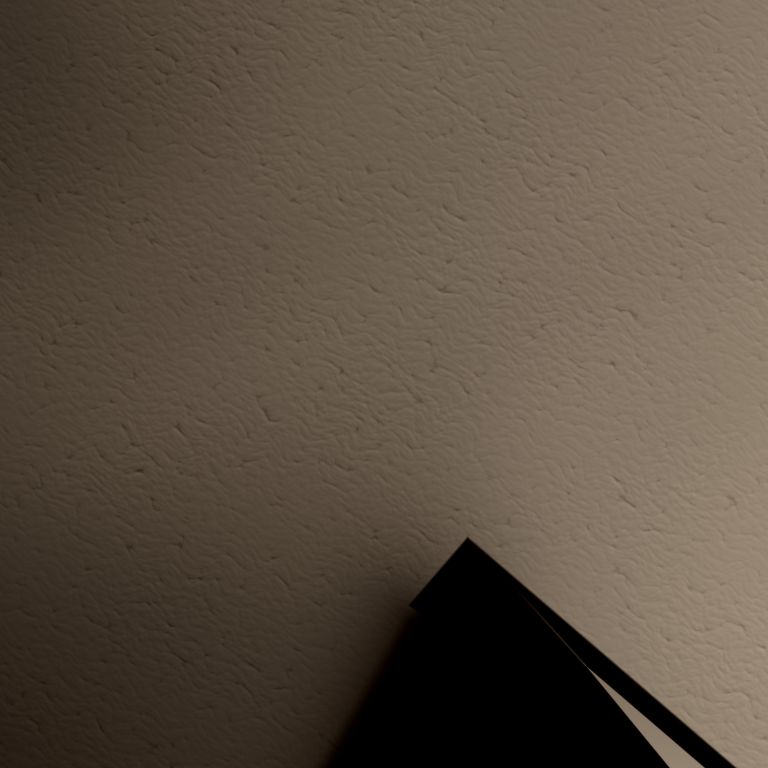
This texture is drawn by a WebGL 1 fragment shader. Its source:

```glsl
precision highp float;

uniform vec2 u_resolution;

vec2 hash2(vec2 cell) {
  vec3 q = fract(cell.xyx * vec3(0.1031, 0.1030, 0.0973));
  q += dot(q, q.yzx + 33.33);
  return fract((q.xx + q.yz) * q.zy);
}

// Squared distance to the nearest jittered cell point
float cellular(vec2 p) {
  vec2 cell = floor(p);
  vec2 local = fract(p);
  float nearest = 2.0;
  for (int y = -1; y <= 1; y++) {
    for (int x = -1; x <= 1; x++) {
      vec2 neighbor = vec2(float(x), float(y));
      vec2 delta = neighbor + hash2(cell + neighbor) - local;
      nearest = min(nearest, dot(delta, delta));
    }
  }
  return min(nearest, 1.0);
}

// Plaster grain, stretched along a falling diagonal
float plasterHeight(vec2 p) {
  p += 0.004 * sin(p.yx * vec2(71.0, 83.0) + 2.0 * sin(p * 37.0));
  vec2 grain = vec2(dot(p, vec2(0.88, -0.47)), dot(p, vec2(0.47, 0.88)));
  return 0.62 * cellular(grain * vec2(55.0, 95.0))
       + 0.38 * cellular(grain * vec2(115.0, 185.0) + 17.0);
}

// Signed distance to a line, positive on the left of a to b
float lineSide(vec2 p, vec2 a, vec2 b) {
  vec2 along = normalize(b - a);
  return dot(p - a, vec2(-along.y, along.x));
}

float segmentDistance(vec2 p, vec2 a, vec2 b) {
  vec2 along = b - a;
  float t = clamp(dot(p - a, along) / dot(along, along), 0.0, 1.0);
  return length(p - a - along * t);
}

float wallLight(vec2 p) {
  float light = 0.30 + 0.26 * p.x - 0.03 * p.y * p.x;
  vec2 corner = p - vec2(0.0, 0.95);
  light -= 0.07 * exp(-dot(corner, corner) / 0.06);
  float low = 1.0 - smoothstep(0.0, 0.55, p.y);
  light -= 0.15 * low * (1.0 - smoothstep(0.44, 0.72, p.x));
  light += 0.035 * smoothstep(0.52, 0.78, p.x) * (1.0 - smoothstep(0.3, 0.75, p.y));
  light += 0.008 * sin(p.x * 9.0 + 3.0 * sin(p.y * 5.0)) * sin(p.y * 11.0 - p.x * 4.0);

  // Broad shadow beside the block
  float shadow = segmentDistance(p, vec2(0.43, -0.05), vec2(0.535, 0.19));
  return light * (1.0 - 0.85 * exp(-shadow / 0.065));
}

void main() {
  vec2 p = gl_FragCoord.xy / u_resolution.xy;
  float pixel = 1.0 / min(u_resolution.x, u_resolution.y);

  // Embossed wall with uneven roughness
  float height = plasterHeight(p);
  float relief = plasterHeight(p + vec2(0.0016, 0.0030)) - height;
  float roughness = 0.75 + 0.25 * sin(p.x * 13.0 + 2.0 * sin(p.y * 9.0)) * sin(p.y * 17.0 + p.x * 6.0);
  roughness *= mix(1.15, 0.65, smoothstep(0.2, 1.0, p.x));
  float light = wallLight(p);
  light *= 1.0 + roughness * (0.30 * relief - 0.16 * smoothstep(0.42, 0.75, height));

  // Dark block: crisp tip, blurred lower left side
  vec2 apex = vec2(0.609, 0.299);
  vec2 shoulder = vec2(0.534, 0.212);
  float rightEdge = lineSide(p, apex, vec2(0.957, 0.0));
  float topEdge = lineSide(p, shoulder, apex);
  float lowerEdge = lineSide(p, shoulder + vec2(0.026, -0.022), shoulder);
  float leftEdge = lineSide(p, vec2(0.43, 0.0), vec2(0.544, 0.193));
  float cap = max(rightEdge, topEdge);
  float tip = 1.0 - smoothstep(-pixel, pixel + 0.002, max(cap, lowerEdge));
  float body = (1.0 - smoothstep(-0.008, 0.022, leftEdge))
             * (1.0 - smoothstep(-pixel, pixel + 0.002, cap));
  light *= 1.0 - max(tip, body);

  // Lit gap and the faint ridge leading into it
  vec2 gapTip = vec2(0.762, 0.134);
  float gap = max(-lineSide(p, gapTip, vec2(0.872, 0.0)),
                  lineSide(p, gapTip, vec2(0.918, 0.0)));
  float gapMask = (1.0 - smoothstep(-pixel, pixel, gap)) * (1.0 - smoothstep(0.125, 0.145, p.y));
  light = mix(light, 0.48 + 0.7 * (0.134 - p.y), gapMask);
  float ridge = segmentDistance(p, vec2(0.645, 0.263), gapTip);
  light += 0.16 * (1.0 - smoothstep(0.0, 0.0012 + pixel, ridge))
         * smoothstep(0.64, 0.74, p.x);

  vec3 color = light * vec3(1.0, 0.943, 0.857) - vec3(0.0, 0.03, 0.053);
  gl_FragColor = vec4(max(color, 0.0), 1.0);
}
```
